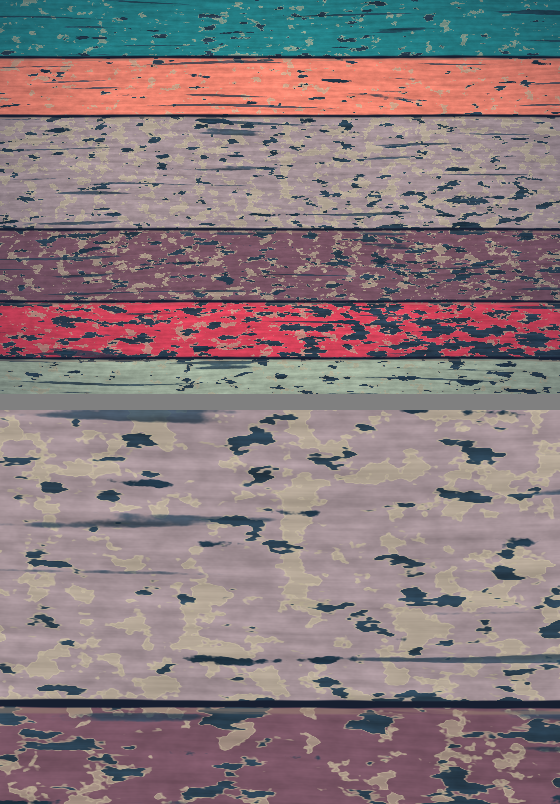
Top, the full canvas; bottom, a detail of the centre.
This texture is drawn by a Shadertoy shader. Its source:

```glsl
// Six horizontal weathered boards, each with its own worn coat of paint.
// Stretched gradient noise makes the grain, pale primer flakes, dark chips
// and cracks; seams, edge wear and a vignette finish the wall.

float hash(vec2 cell) {
    vec3 h = fract(cell.xyx * vec3(0.1031, 0.1030, 0.0973));
    h += dot(h, h.yzx + 33.33);
    return fract((h.x + h.y) * h.z);
}

float cornerSlope(vec2 cell, vec2 offset) {
    float angle = 6.2832 * hash(cell);
    return dot(vec2(cos(angle), sin(angle)), offset);
}

float gradientNoise(vec2 p) {
    vec2 i = floor(p), f = p - i;
    vec2 u = f * f * f * (f * (f * 6.0 - 15.0) + 10.0);
    vec2 e = vec2(1.0, 0.0);
    return mix(mix(cornerSlope(i, f), cornerSlope(i + e, f - e), u.x),
               mix(cornerSlope(i + e.yx, f - e.yx), cornerSlope(i + 1.0, f - 1.0), u.x), u.y);
}

float fbm(vec2 p) {
    float sum = 0.0, amplitude = 1.0;
    for (int octave = 0; octave < 4; octave++) {
        sum += amplitude * gradientNoise(p);
        p = p * 2.03 + vec2(17.3, 9.1);
        amplitude *= 0.58;
    }
    return sum;
}

// Soft bump used to gather damage in one part of a board
float patchAt(vec2 p, vec2 centre, vec2 size) {
    vec2 d = (p - centre) / size;
    return exp(-dot(d, d));
}

void mainImage(out vec4 fragColor, in vec2 fragCoord) {
    vec2 uv = fragCoord / iResolution.xy;
    vec2 p = fragCoord / iResolution.y;
    float pixel = 1.0 / iResolution.y;

    // Boards from bottom to top: edges, paint, and wear thresholds
    float edges[7] = float[7](-0.06, 0.091, 0.235, 0.418, 0.706, 0.855, 1.06);
    vec3 paints[6] = vec3[6](
        vec3(0.69, 0.75, 0.66), vec3(0.87, 0.27, 0.36), vec3(0.47, 0.33, 0.39),
        vec3(0.64, 0.57, 0.59), vec3(0.95, 0.53, 0.45), vec3(0.15, 0.53, 0.55));
    float chipLevels[6] = float[6](0.38, 0.25, 0.39, 0.43, 0.56, 0.53);
    float flakeLevels[6] = float[6](0.45, 0.42, 0.29, 0.23, 0.45, 0.46);

    float y = p.y + 0.0025 * gradientNoise(vec2(p.x * 3.0, 4.0));
    int board = 0;
    float seam = 1.0;
    for (int k = 1; k < 6; k++) {
        float d = y - edges[k];
        if (d > 0.0) board = k;
        if (abs(d) < abs(seam)) seam = d;
    }
    float edgeWear = exp(-abs(seam) / 0.012);

    // Grain coordinates bend gently and differ on every board
    vec2 q = p + vec2(float(board) * 7.3, 0.0);
    q.y += 0.022 * gradientNoise(q * vec2(1.6, 4.0));
    float grain = fbm(q * vec2(5.0, 95.0));
    float mottling = fbm(q * vec2(38.0, 70.0) + 31.0);
    vec3 color = paints[board] * (1.0 + 0.13 * grain + 0.10 * mottling);

    // Regional damage
    float damage = 0.30 * gradientNoise(q * vec2(1.7, 8.0) + 5.0);
    if (board == 3) damage += 0.34 * patchAt(p, vec2(1.18, 0.475), vec2(0.28, 0.05));
    if (board == 2) damage += 0.24 * patchAt(p, vec2(1.08, 0.34), vec2(0.17, 0.09));
    if (board == 1) damage += 0.16 * smoothstep(0.55, 1.2, p.x);

    // Primer flakes with pale curling outlines
    vec3 primer = vec3(0.73, 0.69, 0.58) * (1.0 + 0.12 * grain);
    float flake = fbm(q * vec2(23.0, 38.0) + 71.0)
                + 0.22 * gradientNoise(q * vec2(2.2, 5.0) + 13.0);
    float flakeLevel = flakeLevels[board];
    float soft = 0.025 + 14.0 * pixel;
    color = mix(color, primer, 0.62 * smoothstep(flakeLevel - soft, flakeLevel + soft, flake));
    float rim = 1.0 - smoothstep(0.015, 0.04 + soft, abs(flake - flakeLevel));
    color = mix(color, primer * 1.1, 0.5 * rim);

    // Chips down to the dark wood, each ringed by primer
    vec3 wood = vec3(0.14, 0.23, 0.30) * (1.0 + 0.35 * grain + 0.15 * mottling);
    float chip = fbm(q * vec2(16.0, 46.0) + 113.0) + damage + 0.22 * edgeWear;
    float chipLevel = chipLevels[board];
    color = mix(color, primer, 0.6 * smoothstep(chipLevel - 0.10, chipLevel - 0.03, chip));
    color = mix(color, wood, 0.95 * smoothstep(chipLevel - 0.02, chipLevel + 0.04, chip));

    // Lens-shaped gashes and long hairline cracks along the grain
    float gash = gradientNoise(q * vec2(8.0, 47.0) + 47.0) + 0.12 * mottling;
    color = mix(color, wood * 0.9, smoothstep(0.43, 0.48, gash));
    float crack = gradientNoise(q * vec2(2.6, 75.0) + 59.0) + 0.06 * mottling;
    color = mix(color, wood, 0.75 * smoothstep(0.37, 0.45, crack));

    // Dark gaps between boards, with a bare wood lip on the lower board
    float lip = 1.0 - smoothstep(0.0015, 0.0035, abs(seam + 0.006));
    color = mix(color, vec3(0.58, 0.49, 0.43), 0.55 * lip * smoothstep(-0.3, 0.2, grain));
    float gap = 0.0032 + 0.0015 * gradientNoise(vec2(p.x * 16.0, edges[board]));
    color = mix(color, vec3(0.09, 0.12, 0.19), 1.0 - smoothstep(gap - pixel, gap + pixel, abs(seam)));

    // Faded tint and darkened corners
    vec2 centred = uv - 0.5;
    float vignette = 1.08 - 0.85 * dot(centred, centred);
    color = mix(vec3(0.06, 0.09, 0.17), color, clamp(vignette, 0.0, 1.0));
    fragColor = vec4(clamp(color, 0.0, 1.0), 1.0);
}
```
